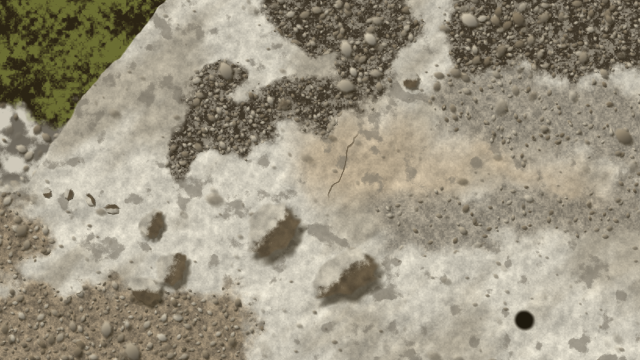
Give the GLSL for this texture, as a WebGL 1 fragment shader.

```glsl
precision highp float;
// Pale weathered rock slope with dirt patches, rubble, boulders and a bushy corner.
uniform vec2 u_resolution;

const vec3 PALE = vec3(0.81, 0.79, 0.73);
const vec3 STONE = vec3(0.67, 0.64, 0.57);
const vec3 GRAVEL = vec3(0.55, 0.52, 0.46);
const vec3 EARTH = vec3(0.38, 0.33, 0.25);
const vec3 DARK = vec3(0.17, 0.14, 0.08);
const vec3 LEAF = vec3(0.42, 0.43, 0.2);

float hash(vec2 p) {
  vec3 q = fract(p.xyx * 0.1031);
  q += dot(q, q.yzx + 33.33);
  return fract((q.x + q.y) * q.z);
}

float noise(vec2 p) {
  vec2 i = floor(p), f = fract(p), e = vec2(1, 0);
  f = f * f * (3.0 - 2.0 * f);
  return mix(mix(hash(i), hash(i + e), f.x), mix(hash(i + e.yx), hash(i + e.xx), f.x), f.y);
}

float fbm(vec2 p) {
  float sum = 0.0, amp = 0.5;
  for (int i = 0; i < 5; i++) {
    sum += amp * noise(p);
    p = mat2(1.6, 1.2, -1.2, 1.6) * p + 7.3;
    amp *= 0.5;
  }
  return sum;
}

mat2 turn(float a) { return mat2(cos(a), sin(a), -sin(a), cos(a)); }

// Depth inside a thick line from ends.xy to ends.zw.
float band(vec2 p, vec4 ends, float r) {
  vec2 d = ends.zw - ends.xy, q = p - ends.xy;
  return r - length(q - d * clamp(dot(q, d) / dot(d, d), 0.0, 1.0));
}

float pebble(vec2 q) {
  q = abs(q) * vec2(1.0, 1.5);
  return max(max(q.x, q.y), (q.x + q.y) * 0.75);
}

// Scattered pebbles, lit from the upper left, with a small shadow.
void pebbles(inout vec3 col, vec2 p, float scale, float amount) {
  vec2 g = p * scale + 40.0;
  float soft = 0.08 + scale / u_resolution.y;
  for (int j = -1; j <= 1; j++) for (int i = -1; i <= 1; i++) {
    vec2 id = floor(g) + vec2(i, j);
    float h = hash(id + scale), size = 0.16 + 0.3 * hash(id + 5.3);
    vec2 q = g - id - vec2(hash(id + 3.7), hash(id + 9.1));
    mat2 m = turn(h * 40.0);
    float on = smoothstep(h - 0.05, h + 0.05, amount);
    float shade = smoothstep(soft, -soft, pebble(m * (q + vec2(-0.1, 0.13))) - size);
    col = mix(col, DARK, shade * on * 0.6);
    vec3 tone = mix(EARTH, STONE, 0.2 + 0.8 * hash(id + 1.9));
    tone *= 1.0 + 0.35 * dot(q, vec2(-0.5, 1.0)) / size;
    col = mix(col, tone, on * smoothstep(soft, -soft, pebble(m * q) - size));
  }
}

// Angular outline: half planes roughened by noise.
float chunk(vec2 q, float seed) {
  float d = -1.0;
  for (int i = 0; i < 7; i++) {
    float a = float(i) * 0.9 + seed;
    d = max(d, dot(q, vec2(cos(a), sin(a))) - 0.75 - 0.25 * hash(vec2(i, seed * 9.0)));
  }
  return d + 0.2 * (noise(q * 4.0 + seed) - 0.5);
}

// The box holds the centre and the half size.
void boulder(inout vec3 col, vec2 p, vec4 box, float tilt) {
  float seed = box.x * 7.0, soft = 0.04 + 1.0 / (u_resolution.y * box.w);
  vec2 d = p - box.xy, q = turn(-tilt) * d / box.zw;
  vec2 s = turn(-tilt) * (d + vec2(-0.25, 0.3) * box.w) / box.zw;
  col = mix(col, DARK, 0.65 * smoothstep(0.2, -0.15, chunk(s, seed)));
  float grain = fbm(p * 45.0);
  float lit = smoothstep(-0.3, 0.15, q.y - 0.25 * q.x + 0.9 * (grain - 0.5));
  vec3 face = mix(EARTH, mix(STONE, PALE, 0.35), lit) * (0.72 + 0.55 * grain);
  col = mix(col, face, smoothstep(soft, -soft, chunk(q, seed)));
}

void main() {
  vec2 p = gl_FragCoord.xy / u_resolution.y;
  vec2 rough = vec2(fbm(p * 9.0), fbm(p * 9.0 + 31.0)) - 0.5, w = p + 0.13 * rough;
  float fine = fbm(p * 70.0), mid = fbm(p * 22.0 + 5.0), grit = noise(p * 230.0) - 0.5;

  // Bare rock: streaks, relief and warm stains.
  float streak = fbm(turn(-0.75) * p * vec2(4, 16));
  float relief = fbm(p * 13.0) - fbm(p * 13.0 + vec2(-0.12, 0.2));
  float tone = fbm(p * 4.0 + 2.0) + 0.6 * (streak - 0.5) + 0.12 * smoothstep(0.7, 0.3, p.y);
  vec3 col = mix(STONE, PALE, smoothstep(0.32, 0.66, tone));
  float stain = max(band(w, vec4(0.95, 0.55, 1.18, 0.52), 0.13), band(w, vec4(1.3, 0.57, 1.65, 0.45), 0.06));
  col = mix(col, vec3(0.72, 0.65, 0.54), 0.75 * smoothstep(-0.06, 0.08, stain));
  col *= 1.0 + 0.55 * relief + 0.22 * (fine - 0.5) + 0.08 * grit;
  col = mix(col, GRAVEL * 0.85, 0.6 * smoothstep(0.6, 0.72, mid));

  // Grey gravel on the right.
  float gravel = max(band(w, vec4(1.1, 0.37, 1.75, 0.42), 0.07), band(w, vec4(1.32, 0.72, 1.78, 0.62), 0.11));
  gravel = smoothstep(-0.03, 0.04, gravel + 0.08 * (mid - 0.5));
  col = mix(col, GRAVEL * (0.75 + 0.55 * fine + 0.25 * grit), gravel * 0.85);

  // Brown earth: upper slides and lower fan.
  float slide = max(band(w, vec4(0.49, 0.55, 0.62, 0.76), 0.055), band(w, vec4(0.62, 0.63, 1.02, 0.74), 0.055));
  slide = max(slide, band(w, vec4(0.8, 0.95, 1.08, 0.94), 0.09));
  slide = max(slide, band(w, vec4(1.0, 0.76, 1.06, 1.0), 0.08));
  slide = max(slide, band(w, vec4(1.36, 0.93, 1.8, 0.92), 0.13));
  float fan = max(band(w, vec4(0.0, 0.06, 0.6, 0.06), 0.14), band(w, vec4(0.0, 0.36, 0.05, 0.31), 0.07));
  slide = smoothstep(-0.015, 0.02, slide + 0.06 * (mid - 0.5));
  fan = smoothstep(-0.03, 0.03, fan + 0.08 * (mid - 0.5));
  col = mix(col, mix(EARTH * 0.65, GRAVEL, smoothstep(0.25, 0.8, fine + 0.4 * grit)), slide);
  col = mix(col, vec3(0.53, 0.47, 0.38) * (0.6 + 0.75 * fine + 0.25 * grit), fan * 0.9);

  // Thin broken crack.
  float crack = abs(p.x - 0.93 - 0.35 * (p.y - 0.52) - 0.12 * rough.x);
  float span = smoothstep(0.1, 0.07, abs(p.y - 0.54));
  col = mix(col, EARTH, 0.7 * span * smoothstep(0.005, 0.001, crack));

  // Rubble, fine to coarse.
  float loose = max(max(slide * 0.65, fan * 0.5), gravel * 0.22);
  pebbles(col, p, 60.0, loose + 0.01);
  pebbles(col, p, 32.0, loose * 0.6);
  pebbles(col, p, 17.0, loose * 0.25);

  // Behind the ridge: bushes above white stones.
  float ridge = 0.22 + (p.y - 0.72) * (p.y > 0.72 ? 0.86 : 0.61) + 0.05 * rough.x;
  float clump = fbm(p * 14.0) + 0.5 * (noise(p * 90.0) - 0.5) + 0.25 * grit;
  vec3 bush = mix(DARK, LEAF, smoothstep(0.25, 0.7, clump));
  vec3 bank = mix(GRAVEL * 0.8, PALE, smoothstep(0.35, 0.6, mid));
  pebbles(bank, p, 30.0, 0.5);
  bank = mix(bank, bush, smoothstep(0.68, 0.71, p.y + 0.15 * rough.y));
  float beyond = smoothstep(-0.004, 0.004, ridge - p.x);
  col = mix(col, bank, beyond * smoothstep(0.46, 0.5, p.y + 0.1 * rough.y));

  // Boulders and the drilled hole.
  for (int i = 0; i < 4; i++) {
    float k = float(i);
    boulder(col, p, vec4(0.13 + 0.06 * k, 0.465 - 0.005 * k * k, 0.013 + 0.003 * k, 0.013), k);
  }
  boulder(col, p, vec4(0.75, 0.36, 0.09, 0.065), 0.75);
  boulder(col, p, vec4(0.96, 0.245, 0.105, 0.066), 0.5);
  boulder(col, p, vec4(0.42, 0.38, 0.045, 0.033), 0.9);
  boulder(col, p, vec4(0.475, 0.255, 0.055, 0.045), 1.0);
  boulder(col, p, vec4(0.4, 0.195, 0.046, 0.038), -0.3);
  boulder(col, p, vec4(1.14, 0.78, 0.026, 0.024), -0.2);
  float hole = length(p - vec2(1.456, 0.11)) + 0.015 * rough.x;
  col = mix(col, DARK * 0.7, smoothstep(0.034, 0.022, hole));
  gl_FragColor = vec4(col, 1.0);
}
```
